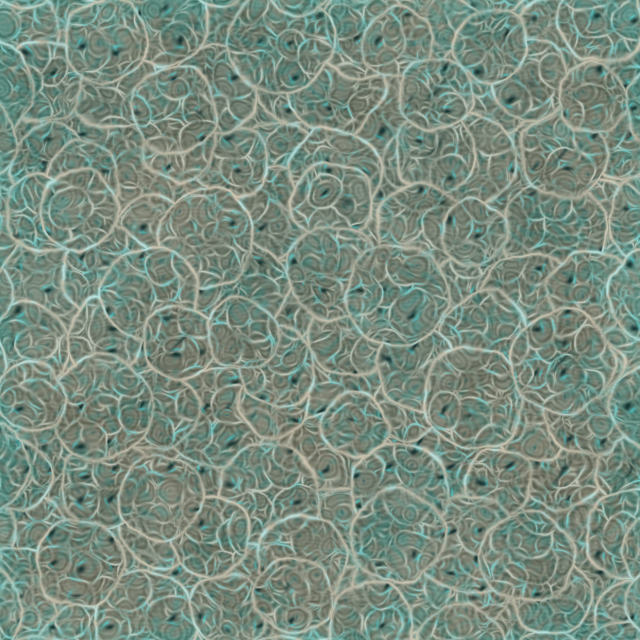
A Shadertoy shader for this pattern:

```glsl
// Organic relief of nested round loops: pale ridges, cyan arcs, dark cores and fine ripples.
// Scattered discs overlap like scales, so their rims show as circular arcs. Each disc
// holds its own pattern of smaller discs; soft strokes lie on a mottled grey-teal ground.

struct Disc {
    float edge;      // distance to the nearest visible rim, in canvas units
    vec2 offset;     // vector from the centre of the topmost disc
    vec2 id;         // two random values per disc
};

vec2 hash2(vec2 p) {
    vec3 q = fract(p.xyx * vec3(0.1031, 0.1030, 0.0973));
    q += dot(q, q.yzx + 33.33);
    return fract((q.xx + q.yz) * q.zy);
}

// Smooth irregular field in -1..1
float waves(vec2 p) {
    return sin(p.x + 1.9 * sin(0.7 * p.y + 0.6)) * sin(1.1 * p.y + 1.7 * sin(0.8 * p.x));
}

float stroke(float d, float width) {
    return exp(-d * d / (width * width));
}

// Overlapping discs with random height: the highest one hides the rims below it
Disc discs(vec2 uv, float scale, vec2 seed) {
    vec2 p = uv * scale + seed, base = floor(p);
    float top = -1.0, nearest = 1.0;
    Disc disc = Disc(0.0, vec2(0.5), vec2(0.0));
    for (int pass = 0; pass < 2; pass++)
    for (int j = -1; j <= 1; j++)
    for (int i = -1; i <= 1; i++) {
        vec2 site = base + vec2(i, j);
        vec2 rnd = hash2(site), trait = hash2(site + 57.0);
        vec2 away = p - site - 0.5 - 0.65 * (rnd - 0.5);
        float rim = length(away) - mix(0.5, 0.82, trait.y);
        if (pass == 0 && rim < 0.0 && trait.x > top) {
            top = trait.x;
            disc.offset = away / scale;
            disc.id = rnd;
        }
        if (pass == 1 && trait.x >= top) nearest = min(nearest, abs(rim));
    }
    disc.edge = nearest / scale;
    return disc;
}

// Elongated soft spot at a given angle
float spot(vec2 p, float angle, vec2 radius) {
    float c = cos(angle), s = sin(angle);
    vec2 q = vec2(c * p.x + s * p.y, c * p.y - s * p.x) / radius;
    return exp(-dot(q, q));
}

void mainImage(out vec4 fragColor, in vec2 fragCoord) {
    vec2 uv = fragCoord / iResolution.y;
    vec2 frame = fragCoord / iResolution.xy;
    vec2 warped = uv + 0.006 * vec2(waves(uv * 31.0), waves(uv.yx * 34.0 + 4.0))
                     + 0.0012 * vec2(waves(uv * 120.0 + 2.0), waves(uv.yx * 110.0));

    // Every disc shifts the pattern inside it, so small arcs end at larger ones
    Disc large = discs(warped, 10.0, vec2(3.0));
    Disc medium = discs(warped, 21.0, 21.0 + floor(large.id * 40.0));
    Disc small = discs(warped, 38.0, 48.0 + floor(medium.id * 40.0));

    // Mottled ground, greener and lighter toward the rim of the canvas
    vec2 rim = min(frame, 1.0 - frame);
    float border = exp(-min(rim.x, rim.y) / 0.045);
    float mottle = waves(uv * 125.0 + 9.0) + 0.4 * waves(uv.yx * 61.0) + 0.5 * waves(uv * 17.0);
    float tealness = smoothstep(-0.2, 1.4, mottle + 0.9 * border);
    vec3 color = mix(vec3(0.495, 0.525, 0.468), vec3(0.4, 0.55, 0.505), tealness);
    color += vec3(0.03, 0.0, -0.006) * waves(uv * 11.0 + 5.0);
    color += 0.028 * waves(uv * 27.0 + 8.0) + 0.02 * waves(uv * 7.0 + 2.0);
    color += vec3(0.0, 0.035, 0.035) * border;

    // Broad glow on the ridges, troughs beside them, ripples parallel to the rims
    color += 0.06 * stroke(large.edge, 0.014) - 0.015;
    color -= 0.06 * stroke(large.edge - 0.0075, 0.0035);
    color -= 0.055 * stroke(medium.edge - 0.006, 0.003);
    color -= 0.04 * stroke(small.edge - 0.005, 0.0025);
    float ripple = sin(small.edge * 800.0 + 1.5) * (0.6 + 0.4 * waves(uv * 90.0));
    color += 0.033 * ripple + 0.012 * sin(uv.y * 800.0 + 6.0 * waves(uv * 45.0));

    // Strokes at three scales, the smaller ones broken and cleared beside the larger
    float largeGate = 0.74 + 0.26 * waves(uv * 36.0 + 1.0);
    float mediumGate = 0.2 + 0.8 * smoothstep(-0.6, 0.7, waves(uv * 66.0 + 7.0));
    float smallGate = smoothstep(-0.45, 0.75, waves(uv.yx * 105.0 + 3.0));
    float ridge = 0.82 * largeGate * stroke(large.edge, 0.0027);
    float arc = 0.7 * mediumGate * stroke(medium.edge, 0.0021) * (1.0 - stroke(large.edge, 0.005));
    float wisp = 0.58 * smallGate * stroke(small.edge, 0.0018)
               * (1.0 - stroke(min(large.edge, medium.edge), 0.005));

    // Strokes shift between cream, white and cyan
    float cyanness = smoothstep(0.1, 0.85, waves(uv * 80.0 + 14.0) + 0.35 * border + 0.1);
    vec3 cream = vec3(0.86, 0.82, 0.74), cyan = vec3(0.45, 0.9, 0.91);
    color = mix(color, mix(vec3(0.79, 0.8, 0.73), cyan, 0.8 * cyanness), wisp);
    color = mix(color, mix(vec3(0.85, 0.88, 0.83), cyan, 0.85 * cyanness), arc);
    color = mix(color, mix(cream, vec3(0.78, 0.95, 0.94), cyanness), ridge);

    // Dark cores, each with a cyan glint at its side
    float turn = 6.2832 * medium.id.y;
    vec2 side = 0.0075 * vec2(cos(turn), sin(turn));
    float inside = smoothstep(0.0, 0.004, min(large.edge, medium.edge));
    float present = inside * smoothstep(0.2, 0.6, medium.id.x);
    float core = present * spot(medium.offset, 0.5 + 1.4 * (medium.id.y - 0.5), vec2(0.007, 0.004));
    float glint = present * spot(medium.offset - side, turn + 1.57, vec2(0.0065, 0.0022));
    float speck = inside * smoothstep(0.0, 0.003, small.edge) * step(0.45, small.id.x)
                * spot(small.offset, 3.0 * small.id.y, vec2(0.0046, 0.0025));
    color = mix(color, vec3(0.17, 0.37, 0.36), 0.6 * speck);
    color = mix(color, vec3(0.3, 0.83, 0.84), 0.7 * glint);
    color = mix(color, vec3(0.04, 0.16, 0.16), 0.88 * core);

    // A few long slanted creases
    float crease = inside * step(0.94, large.id.x) * spot(large.offset, 0.85, vec2(0.022, 0.0032));
    color = mix(color, vec3(0.12, 0.23, 0.22), 0.7 * crease);

    fragColor = vec4(clamp(color, 0.0, 1.0), 1.0);
}
```
